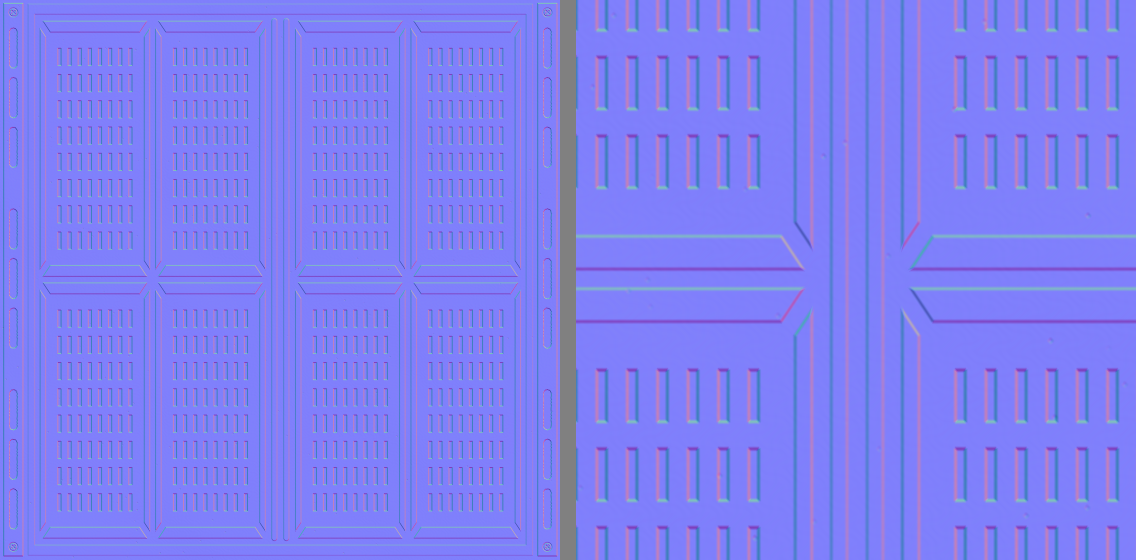
Left, the full canvas; right, a detail of the centre.
Write a WebGL 2 fragment shader that draws this texture map.

```glsl
#version 300 es
precision highp float;
// Tangent-space normal map of a metal door: slotted rails on both sides and
// eight bevel-framed panels, each with an 8 by 8 grid of vent slits.
// A height field is built from distance functions, then differentiated.
uniform vec2 u_resolution;
out vec4 fragColor;

// Design units: the canvas spans 768 of them in each direction.
const float UNITS = 768.0;

vec2 hash2(vec2 p) {
    vec3 q = fract(p.xyx * vec3(0.1031, 0.1030, 0.0973));
    q += dot(q, q.yzx + 33.33);
    return fract((q.xx + q.yz) * q.zy);
}

float box(vec2 p, vec2 halfSize) {
    vec2 d = abs(p) - halfSize;
    return length(max(d, 0.0)) + min(max(d.x, d.y), 0.0);
}

float capsule(vec2 p, float halfLength, float radius) {
    return length(vec2(p.x, max(abs(p.y) - halfLength + radius, 0.0))) - radius;
}

// 1 inside a shape, 0 outside, with a narrow sloped wall
float solid(float d) {
    return 1.0 - smoothstep(-0.8, 0.8, d);
}

// Four mitred bars around a panel, separated by diagonal gaps
float bevelFrame(vec2 c) {
    vec2 q = vec2(75.2, 175.0) - abs(c);
    float across = max(max(q.y - 15.0, -q.y), (q.y - 1.5 * q.x + 6.0) / 1.8);
    float upright = max(max(q.x - 7.6, -q.x), (1.5 * q.x + 10.0 - q.y) / 1.8);
    return min(across, upright);
}

float ventSlits(vec2 c) {
    vec2 pitch = vec2(13.9, 36.0);
    vec2 cell = clamp(floor(c / pitch), -4.0, 3.0) + 0.5;
    return box(c - cell * pitch, vec2(2.2, 11.8));
}

// Three groups of three long holes
float railSlots(vec2 c) {
    c.y -= 248.0 * clamp(round(c.y / 248.0), -1.0, 1.0);
    c.y -= 68.0 * clamp(round(c.y / 68.0), -1.0, 1.0);
    return capsule(c, 27.5, 5.2);
}

float screw(vec2 c) {
    float groove = abs(length(c) - 5.6) - 0.7;
    vec2 t = vec2(c.x + c.y, c.y - c.x) * 0.707;
    float cross = min(box(t, vec2(3.4, 0.8)), box(t, vec2(0.8, 3.4)));
    return min(groove, cross);
}

// Sparse pits from cellular noise, plus gentle layered waves
float wear(vec2 p) {
    vec2 id = floor(p / 15.0);
    vec2 r = hash2(id);
    vec2 seed = 3.0 + 9.0 * hash2(id + 71.0);
    float pit = step(0.9, r.x) * (1.0 - smoothstep(0.2, 1.4, length(p - id * 15.0 - seed)));
    float waves = 0.22 * sin(p.x * 0.019 + 1.7 * sin(p.y * 0.013))
                + 0.12 * sin(p.y * 0.041 + 2.0 * sin(p.x * 0.023));
    float grain = sin(p.x * 0.83 + 2.0 * sin(p.y * 0.47)) * sin(p.y * 0.71 + 2.0 * sin(p.x * 0.39));
    return waves + 0.01 * grain - 0.2 * r.y * pit;
}

float height(vec2 p) {
    vec2 c = p - vec2(384.5, 384.5);
    float side = abs(c.x);

    // door plate and its shallow recess
    float h = 0.3 * solid(box(c, vec2(346.0, 378.0)));
    h -= 0.4 * solid(box(c, vec2(337.0, 364.0)));

    // twin ribs on the centre line
    h += 0.5 * solid(capsule(vec2(side - 8.2, c.y), 358.0, 3.6));

    // panels: two mirrored pairs across, two down
    vec2 panel = vec2(abs(side - 175.1) - 79.2, abs(c.y) - 179.5);
    h += 0.6 * solid(bevelFrame(panel));
    h -= 0.72 * solid(ventSlits(panel));

    // side rails with rough-edged holes and end screws
    vec2 rail = vec2(side - 366.2, c.y);
    h += 0.75 * solid(box(rail, vec2(13.2, 379.0)));
    float rough = 0.2 * sin(p.y * 1.1 + 2.0 * sin(p.x + p.y * 0.31));
    h -= 0.7 * solid(railSlots(rail - vec2(0.0, 1.5)) + rough);
    h -= 0.5 * solid(screw(vec2(rail.x, abs(c.y) - 366.5)));

    return h + wear(p);
}

void main() {
    vec2 p = gl_FragCoord.xy / u_resolution * UNITS;

    // differences taken over one pixel footprint smooth the edges
    float e = max(0.7, 0.5 * UNITS / min(u_resolution.x, u_resolution.y));
    vec2 slope = vec2(height(p - vec2(e, 0.0)) - height(p + vec2(e, 0.0)),
                      height(p - vec2(0.0, e)) - height(p + vec2(0.0, e))) / (2.0 * e);
    float steep = length(slope);
    slope *= min(1.0, 0.75 / max(steep, 0.001));

    // near-vertical walls blend linearly with the flat surface
    vec3 normal = vec3(slope, 1.0 - length(slope));
    fragColor = vec4((normal * 0.5 + 0.5) * vec3(1.0, 1.0, 0.99), 1.0);
}
```
